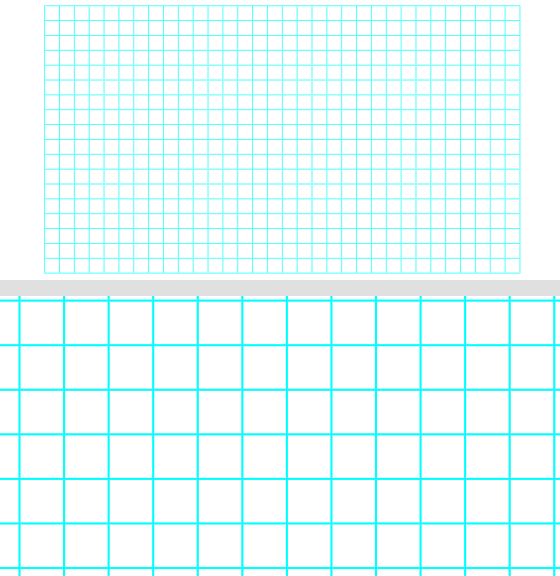
Top, the full canvas; bottom, a detail of the centre.
Give the GLSL for this pattern, as a Shadertoy shader.

```glsl
// Antialiased coverage of a line, at a distance from its centre
vec2 lineCoverage(vec2 dist, float width, float pixel) {
    vec2 profile = clamp((0.5 * max(width, pixel) - dist) / pixel + 0.5, 0.0, 1.0);
    return profile * min(1.0, width / pixel);
}

void mainImage(out vec4 fragColor, in vec2 fragCoord) {
    float pixel = 1.0 / iResolution.y;
    vec2 p = (fragCoord - 0.5 * iResolution.xy) * pixel - vec2(0.0082, 0.002);

    // 32 by 18 square cells, with closed outer edges
    float pitch = 0.05305;
    vec2 halfCells = vec2(16.0, 9.0);
    vec2 nearest = pitch * clamp(round(p / pitch), -halfCells, halfCells);
    vec2 lines = lineCoverage(abs(p - nearest), 0.0025, pixel);

    // Each set of lines stops at the border of the other
    vec2 inside = clamp((halfCells * pitch + 0.00125 - abs(p)) / pixel + 0.5, 0.0, 1.0);
    float ink = max(lines.x * inside.y, lines.y * inside.x);

    fragColor = vec4(mix(vec3(1.0), vec3(0.0, 1.0, 1.0), ink), 1.0);
}
```
